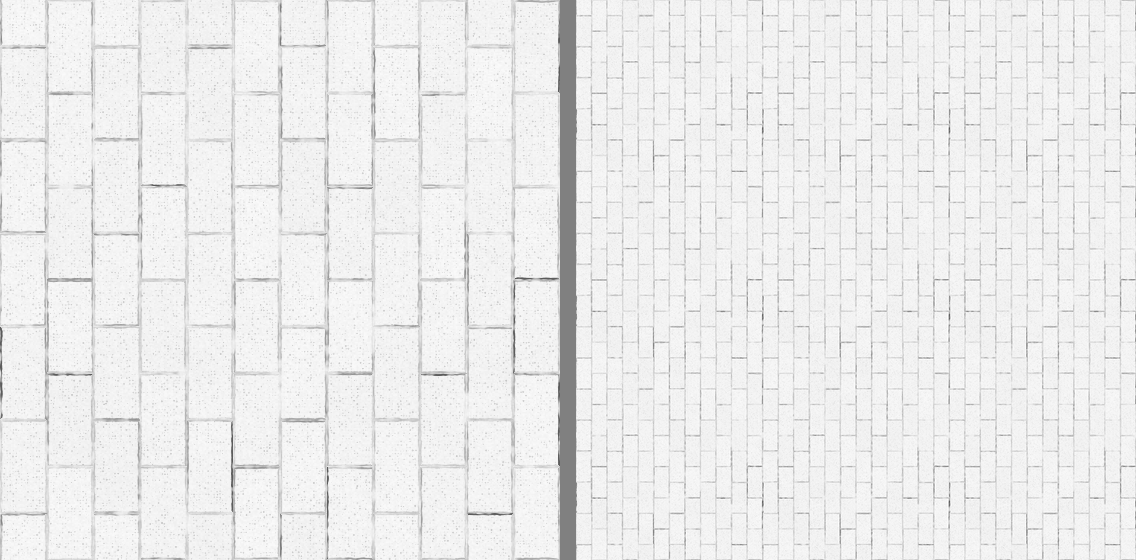
Left: one tile. Right: repeated 3 by 3.
Write a WebGL 2 fragment shader that draws this texture.

```glsl
#version 300 es
precision highp float;
// Seamless white speckled bricks standing upright in a half-offset bond with worn pale joints.

#define COLUMNS 12.0
#define ROWS 6.0
#define JOINT 0.034        // half joint width, in brick widths
#define CRACK 0.017        // half width of the dark rim line
#define WOBBLE 0.022       // raggedness of the brick edges
#define SPECKS 192.0       // speck cells across the canvas
#define GRAIN 0.035        // strength of the fine grain
#define BRICK_COLOR vec3(0.957)
#define MORTAR_COLOR vec3(0.875)
#define CRACK_COLOR vec3(0.33)

uniform vec2 u_resolution;
out vec4 outColor;

float hash(vec2 p) {
    return fract(sin(dot(p, vec2(127.1, 311.7))) * 43758.5453);
}

// Value noise that wraps after a whole number of cells.
float noise(vec2 uv, vec2 period) {
    vec2 p = uv * period;
    vec2 i = floor(p);
    vec2 f = p - i;
    f = f * f * (3.0 - 2.0 * f);
    vec2 a = mod(i, period);
    vec2 b = mod(i + 1.0, period);
    return mix(mix(hash(a), hash(vec2(b.x, a.y)), f.x),
               mix(hash(vec2(a.x, b.y)), hash(b), f.x), f.y);
}

// Small scattered pits, one candidate per cell.
float specks(vec2 uv) {
    vec2 p = uv * SPECKS;
    vec2 id = mod(floor(p), SPECKS);
    vec2 center = 0.3 + 0.4 * vec2(hash(id + 3.7), hash(id + 8.3));
    float radius = mix(0.12, 0.34, hash(id + 5.1));
    float blur = 0.5 * SPECKS / u_resolution.x;
    float dotMask = 1.0 - smoothstep(radius - blur, radius + blur, length(fract(p) - center));
    return dotMask * step(0.5, hash(id + 1.9)) * hash(id + 6.4);
}

void main() {
    vec2 uv = gl_FragCoord.xy / u_resolution;
    float pixel = COLUMNS / u_resolution.x;

    // Brick layout: every other column is shifted by half a brick.
    vec2 p = uv * vec2(COLUMNS, ROWS);
    float column = floor(p.x);
    p.y += 0.5 * (1.0 - mod(column, 2.0));
    vec2 id = vec2(column, mod(floor(p.y), ROWS));
    vec2 size = vec2(1.0, COLUMNS / ROWS);
    vec2 local = fract(p) * size;

    // Nearest side of the brick, with its own random character.
    vec2 toEdge = min(local, size - local);
    bool upright = toEdge.x < toEdge.y;
    float farSide = upright ? step(0.5, local.x) : step(0.5 * size.y, local.y);
    float side = farSide + (upright ? 0.0 : 2.0);
    float character = hash(id * 1.37 + side * 17.3 + 2.0);
    float shift = hash(id * 2.11 + side * 9.7 + 5.0) - 0.5;

    // Ragged distance from the brick edge, positive inside the brick.
    float ragged = noise(uv, vec2(96.0)) + 0.5 * noise(uv, vec2(240.0)) - 0.75;
    float edge = min(toEdge.x, toEdge.y) - JOINT - WOBBLE * ragged - 0.018 * shift;
    float brick = smoothstep(-0.6 * pixel, 0.6 * pixel, edge);

    // Brick face: tone per brick, cloudy stains, grain and pits.
    float fine = noise(uv, vec2(384.0)) - 0.5;
    float cloud = noise(uv, vec2(24.0)) - 0.5;
    vec3 face = BRICK_COLOR + 0.014 * (hash(id + 21.0) - 0.5) + 0.01 * cloud;
    face += GRAIN * fine - 0.16 * specks(uv);

    // Mortar: streaks run along the joint.
    vec2 streakPeriod = upright ? vec2(384.0, 60.0) : vec2(60.0, 384.0);
    float streak = noise(uv, streakPeriod) - 0.5;
    vec3 mortar = MORTAR_COLOR + 0.13 * streak + 0.06 * fine;
    vec3 color = mix(mortar, face, brick);

    // Broken dark line along the brick rim, strong on a few sides only.
    float along = noise(uv, upright ? vec2(COLUMNS, 72.0) : vec2(72.0, COLUMNS));
    float broken = smoothstep(0.2, 0.75, 0.6 * along + 0.4 * noise(uv, vec2(150.0)));
    float strength = mix(0.06, 0.5, character * character) * (0.3 + broken);
    strength += 0.6 * smoothstep(0.93, 0.96, character) * (0.35 + 0.65 * broken);
    float rim = 1.0 - smoothstep(CRACK - 0.5 * pixel, CRACK + 0.7 * pixel, abs(edge + 0.008));
    color = mix(color, CRACK_COLOR, rim * min(strength, 0.95));

    // Pale smears that hide parts of the joints.
    float smear = smoothstep(0.66, 0.85, 0.75 * noise(uv, vec2(18.0)) + 0.25 * noise(uv, vec2(80.0)));
    color = mix(color, BRICK_COLOR + GRAIN * fine, 0.75 * smear * (1.0 - smoothstep(0.03, 0.12, edge)));

    outColor = vec4(clamp(color, 0.0, 1.0), 1.0);
}
```
